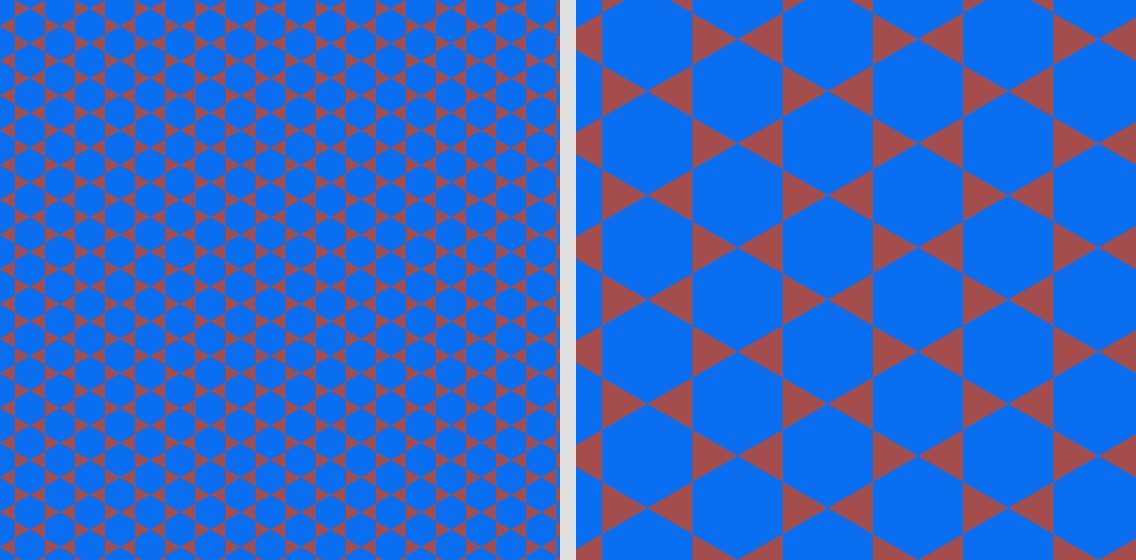
Left: the whole. Right: its middle third, enlarged.
This pattern is drawn by a Shadertoy shader. Its source:

```glsl
#define HEX_PITCH 0.06202          // vertical distance between hexagon centres
#define TOP_OFFSET 0.0155          // first hexagon centre below the top edge
#define HEX_COLOR vec3(0.035, 0.435, 0.942)
#define TRIANGLE_COLOR vec3(0.64, 0.307, 0.298)

const float SQRT3 = 1.7320508;

// Signed distance to a hexagon with vertical sides
float hexagonDistance(vec2 p, float apothem) {
    p = abs(p);
    return max(p.x, dot(p, vec2(0.5, 0.5 * SQRT3))) - apothem;
}

// Offset from the nearest point of a rectangular lattice
vec2 latticeOffset(vec2 p, vec2 cell) {
    return p - cell * floor(p / cell + 0.5);
}

// Hexagons touching at their corners, with triangles left between them
float trihexagonalDistance(vec2 p) {
    vec2 cell = HEX_PITCH * vec2(SQRT3, 1.0);
    vec2 a = latticeOffset(p, cell);
    vec2 b = latticeOffset(p - 0.5 * cell, cell);
    vec2 nearest = dot(a, a) < dot(b, b) ? a : b;
    return hexagonDistance(nearest, 0.25 * SQRT3 * HEX_PITCH);
}

void mainImage(out vec4 fragColor, in vec2 fragCoord) {
    float pixel = 1.0 / iResolution.y;
    vec2 p = fragCoord * pixel - vec2(0.0, 1.0 - TOP_OFFSET);

    // Blend across one pixel at each edge
    float triangle = clamp(trihexagonalDistance(p) / pixel + 0.5, 0.0, 1.0);
    fragColor = vec4(mix(HEX_COLOR, TRIANGLE_COLOR, triangle), 1.0);
}
```
